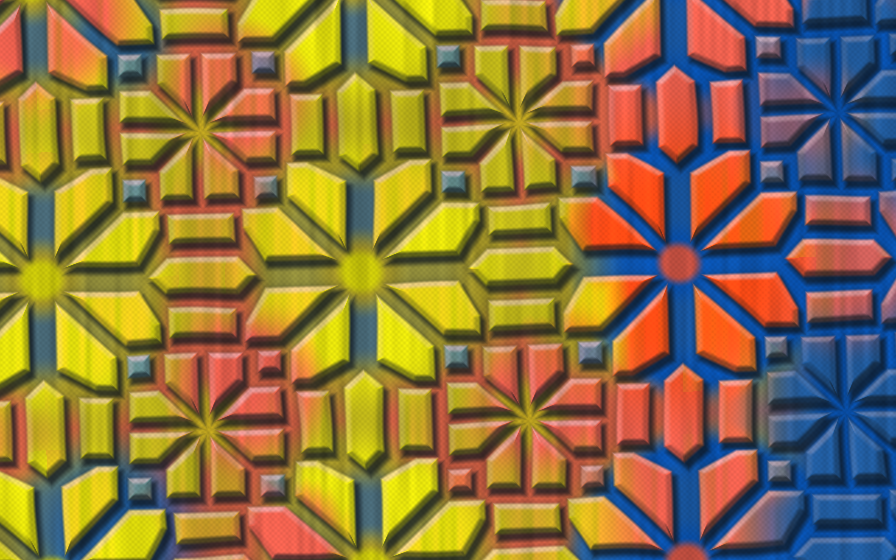
Give the GLSL for this pattern, as a WebGL 2 fragment shader.

```glsl
#version 300 es
precision highp float;
// Raised floral tiles: eight-petal rosettes on a slightly turned lattice, with small
// rosettes, hexagons, bars and studs between. Half-plane distances give the bevels;
// soft noise fields paint lime, coral and blue over tiles and ground.
uniform vec2 u_resolution;
out vec4 outColor;

const vec2 CELL = vec2(0.570, 0.533), ORIGIN = vec2(0.645, 0.515);
const float TURN = 0.028;
const vec3 LIME = vec3(0.82, 0.81, 0.04), OLIVE = vec3(0.64, 0.58, 0.15);
const vec3 CORAL = vec3(0.91, 0.37, 0.30), ORANGE = vec3(0.98, 0.29, 0.08);
const vec3 BLUE = vec3(0.03, 0.32, 0.69), SLATE = vec3(0.22, 0.38, 0.52);
const vec3 INK = vec3(0.06, 0.09, 0.12), GLEAM = vec3(0.90, 0.76, 0.80);
// Coral patches: centre and radius
const vec3 PATCHES[7] = vec3[7](vec3(0.07, 0.97, 0.22), vec3(0.42, 0.83, 0.17),
    vec3(0.45, 0.30, 0.18), vec3(0.52, 0.04, 0.13), vec3(0.98, 0.30, 0.18),
    vec3(1.12, 0.60, 0.14), vec3(1.12, 0.26, 0.14));

float hash(vec2 p) {
    p = fract(p * vec2(0.1031, 0.1137));
    p += dot(p, p.yx + 33.33);
    return fract((p.x + p.y) * p.x * 7.13);
}

float noise(vec2 p) {
    vec2 i = floor(p), f = fract(p);
    f = f * f * (3.0 - 2.0 * f);
    return mix(mix(hash(i), hash(i + vec2(1, 0)), f.x),
               mix(hash(i + vec2(0, 1)), hash(i + vec2(1, 1)), f.x), f.y);
}

float blob(vec2 p, vec2 center, float radius) {
    return 1.0 - smoothstep(0.35 * radius, radius, length(p - center));
}

float box(vec2 p, vec2 halfSize) {
    vec2 d = abs(p) - halfSize;
    return max(d.x, d.y);
}

// Petal between the vertical axis and the diagonal, with a chamfered tip
float petal(vec2 p, float gap, vec2 reach, float inner, float tip) {
    float ends = max(gap - p.x, max(p.x - reach.x, p.y - reach.y));
    float diagonal = inner - 0.707 * (p.y - p.x);
    return max(ends, max(diagonal, dot(p, vec2(-0.5, 0.867)) - tip));
}

// Distance to the nearest tile; q is measured in cells
float tiles(vec2 q) {
    vec2 c = abs(fract(q + 0.5) - 0.5), r = 0.5 - c;
    c = vec2(min(c.x, c.y), max(c.x, c.y));
    r = vec2(min(r.x, r.y), max(r.x, r.y));
    vec2 e = vec2(c.x, 0.5 - c.y);
    float d = petal(c, 0.043, vec2(0.222, 0.37), 0.024, 0.242);
    d = min(d, petal(r, 0.018, vec2(0.122, 0.24), 0.016, 0.3));
    d = min(d, max(e.x - 0.06, dot(e, vec2(0.68, 0.74)) - 0.122));
    d = min(d, box(e - vec2(0.158, 0.0), vec2(0.05, 0.102)));
    return min(d, box(r - 0.208, vec2(0.036)));
}

void main() {
    // Place in the lattice
    vec2 p = gl_FragCoord.xy / u_resolution.y;
    vec2 wobble = vec2(noise(p * 9.0), noise(p * 9.0 + 40.0)) - 0.5;
    mat2 rotation = mat2(cos(TURN), -sin(TURN), sin(TURN), cos(TURN));
    vec2 q = rotation * (p - ORIGIN + 0.008 * wobble) / CELL;
    vec2 c = fract(q + 0.5) - 0.5;
    float radius = length(c), smallRadius = length(0.5 - abs(c));
    float nearFlower = 1.0 - smoothstep(0.32, 0.50, radius);
    vec2 petalId = floor(q + 0.5) * 4.0 + step(0.0, c) * 2.0 + step(abs(c.x), abs(c.y));
    float petalTone = (hash(petalId + 57.0) - 0.5) * max(step(radius, 0.43), step(smallRadius, 0.27));
    // Distance, slope and light
    float d = tiles(q);
    vec2 h = vec2(0.006, 0.0);
    vec2 slope = vec2(tiles(q + h) - tiles(q - h), tiles(q + h.yx) - tiles(q - h.yx));
    float lit = dot(slope / (length(slope) + 0.001), vec2(-0.35, 0.93));
    float soft = 1.0 / (u_resolution.y * CELL.y) + 0.003;
    // Colour fields
    float cloud = noise(p * 5.0 + 3.0) - 0.5;
    float streak = noise(p * vec2(95.0, 5.0)) - 0.5;
    float blueGround = smoothstep(1.20, 1.44, p.x + 0.30 * nearFlower + 0.16 * cloud);
    blueGround = max(blueGround, 0.85 * blob(p, vec2(0.20, 0.05), 0.20));
    blueGround = max(blueGround, 0.75 * blob(p, vec2(0.21, 0.93), 0.12));
    float blueTile = smoothstep(1.28, 1.44, p.x - 0.20 * nearFlower * smoothstep(0.08, 0.22, p.y));
    blueTile *= 1.0 - 0.85 * blob(p, vec2(1.50, 0.54), 0.20);
    blueTile *= 1.0 - 0.50 * blob(p, vec2(1.46, 0.79), 0.12);
    float red = smoothstep(1.04, 1.17, p.x + 0.15 * cloud);
    for (int i = 0; i < 7; i++) red = max(red, blob(p, PATCHES[i].xy, PATCHES[i].z));
    red += 0.8 * cloud * (1.0 - nearFlower) + 0.25 * streak + 0.35 * petalTone;
    // Ground with slate channels, shade beside the tiles and flower buttons
    float heart = 1.0 - smoothstep(0.07, 0.19, smallRadius);
    float coralGround = smoothstep(0.33, 0.52, radius + 0.25 * cloud) * (1.0 - 0.8 * heart);
    vec3 ground = mix(mix(OLIVE, LIME, 0.6 * heart), CORAL * 0.90, 0.88 * coralGround);
    ground = mix(ground, BLUE, blueGround);
    float channel = smoothstep(0.07, 0.16, radius) * (1.0 - smoothstep(0.25, 0.38, radius));
    channel *= 0.85 - 0.65 * smoothstep(0.03, 0.09, abs(c.x));
    ground = mix(ground, SLATE, channel * (1.0 - 0.6 * blueGround));
    float dropShade = 1.0 - smoothstep(-0.008, 0.020, tiles(q + vec2(-0.012, 0.019)));
    float contact = exp(-max(d, 0.0) / 0.010);
    ground = mix(ground, INK, max(0.75 * dropShade, 0.28 * contact));
    vec3 button = mix(LIME * 0.93, CORAL * 0.85, smoothstep(1.0, 1.15, p.x));
    ground = mix(ground, button, 1.0 - smoothstep(0.045, 0.085, radius));
    // Tile faces: bright petals, duller pieces between, slate studs
    vec3 yellow = mix(mix(OLIVE, LIME, 0.5), LIME * 1.08, nearFlower);
    vec3 warm = mix(CORAL, ORANGE, blob(p, vec2(1.21, 0.53), 0.34));
    vec3 face = mix(yellow, warm, clamp(red, 0.0, 1.0));
    face = mix(face, mix(BLUE, SLATE, 0.5), blueTile);
    float stud = step(box(abs(c) - 0.292, vec2(0.0)), 0.05) * (1.0 - blueTile);
    face = mix(face, mix(SLATE * 1.25, CORAL, smoothstep(-0.1, 0.25, cloud)), 0.8 * stud);
    float rim = smoothstep(-0.026, -0.010, d);
    face = mix(face, GLEAM, 0.65 * rim * max(lit, 0.0) * (1.0 - 0.5 * blueTile));
    face = mix(face, INK, 0.75 * rim * max(-lit, 0.0));
    // Brush streaks and canvas weave
    vec3 color = mix(face, ground, smoothstep(-soft, soft, d));
    vec2 weave = sin(p * 6.2832 * 100.0);
    color *= 1.0 + 0.20 * streak + 0.045 * weave.x * weave.y;
    outColor = vec4(clamp(color, 0.0, 1.0), 1.0);
}
```
